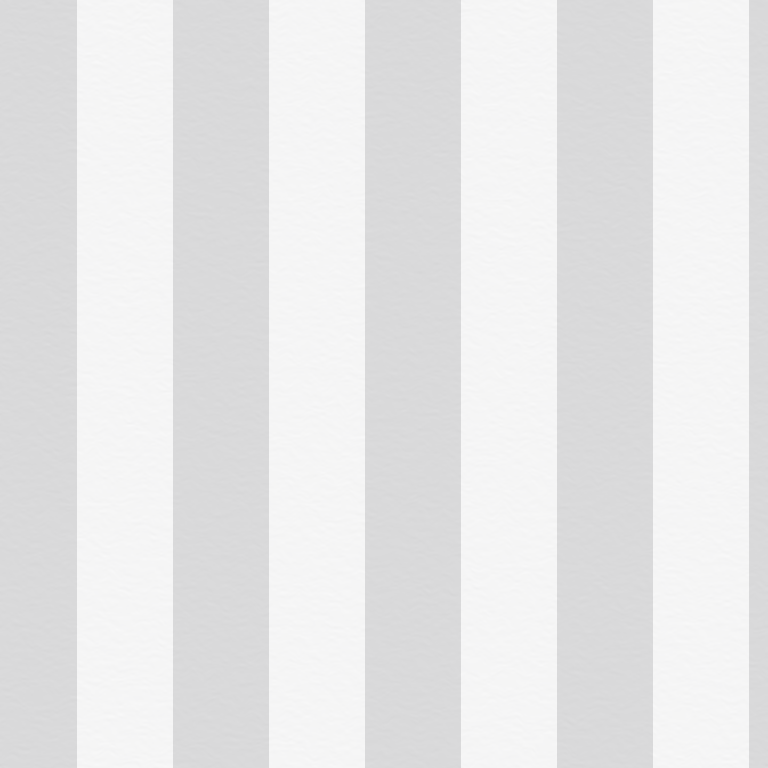
Reproduce this pattern procedurally as a three.js fragment shader.

```glsl
varying vec2 vUv;

const float STRIPE_PAIRS = 4.0;
const float LIGHT_CENTER = 0.651;  // within one stripe pair
const vec3 LIGHT = vec3(0.961, 0.961, 0.962);
const vec3 GRAY = vec3(0.852, 0.852, 0.856);
const float RELIEF_STRENGTH = 0.02;

float hash(vec2 p) {
  vec3 q = fract(vec3(p.xyx) * 0.1031);
  q += dot(q, q.yzx + 33.33);
  return fract((q.x + q.y) * q.z);
}

// Value noise that wraps after a whole number of cells
float wrapNoise(vec2 uv, vec2 cells) {
  vec2 p = uv * cells;
  vec2 i = floor(p);
  vec2 f = fract(p);
  f = f * f * (3.0 - 2.0 * f);
  vec2 a = mod(i, cells);
  vec2 b = mod(i + 1.0, cells);
  return mix(mix(hash(a), hash(vec2(b.x, a.y)), f.x),
             mix(hash(vec2(a.x, b.y)), hash(b), f.x), f.y);
}

// Fine wrinkles, wider than tall, bent by a broader noise
float paperHeight(vec2 uv) {
  float bend = wrapNoise(uv, vec2(64.0, 48.0)) - 0.5;
  vec2 p = uv + vec2(0.0, 0.008 * bend);
  return 0.65 * wrapNoise(p, vec2(95.0, 190.0))
       + 0.35 * wrapNoise(p, vec2(190.0, 310.0));
}

// Height difference along the light direction
float emboss(vec2 uv, vec2 lightStep) {
  return paperHeight(uv) - paperHeight(uv + lightStep);
}

// Coverage of the light half of each stripe pair
float stripeMask(float x, float count, float center) {
  float phase = x * count - center;
  float dist = abs(fract(phase + 0.5) - 0.5) - 0.25;
  float blur = max(fwidth(phase), 0.0001);
  return 1.0 - smoothstep(-0.5 * blur, 0.5 * blur, dist);
}

void main() {
  float stripe = stripeMask(vUv.x, STRIPE_PAIRS, LIGHT_CENTER);
  vec3 color = mix(GRAY, LIGHT, stripe);

  // Paper grain
  color += RELIEF_STRENGTH * emboss(vUv, vec2(0.0007, 0.0025));

  gl_FragColor = vec4(color, 1.0);
}
```
